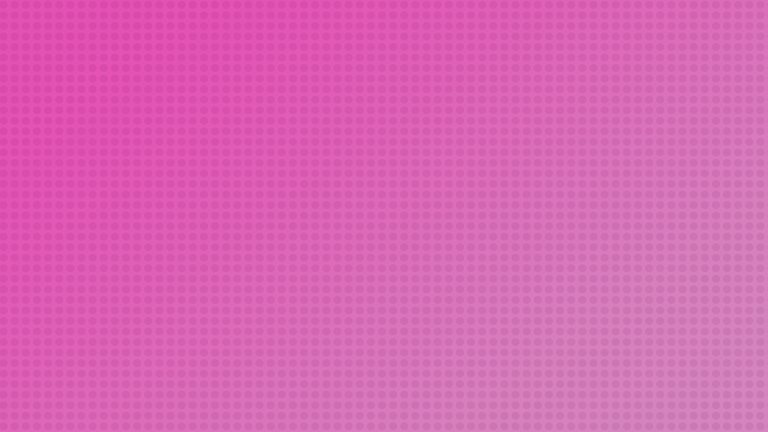
This pattern is drawn by a Shadertoy shader. Its source:

```glsl
// A fine grid of faint, deeper pink dots over a diagonal pink gradient.
// The canvas is cut into cells with fract; each cell holds one soft-edged
// dot that shades the gradient, which eases out towards both corners.

const vec2 DOT_COUNT = vec2(69.0, 41.0);            // repeats across and down
const vec2 GRID_SHIFT = vec2(-0.18, 0.04);          // grid offset, in cells
const float DOT_RADIUS = 0.37;                      // share of a cell
const vec3 DOT_SHADE = vec3(0.042, 0.086, 0.047);   // light lost inside a dot
const float EDGE_SOFTNESS = 0.0008;                 // in canvas heights
const float ACROSS_WEIGHT = 0.56;                   // gradient share running across
const vec2 BLEND_RANGE = vec2(0.06, 0.94);          // start and end of the blend
const vec3 HOT_PINK = vec3(0.891, 0.316, 0.704);
const vec3 DUSTY_PINK = vec3(0.836, 0.516, 0.745);

// Eased diagonal blend from the upper left corner to the lower right
vec3 diagonalGradient(vec2 uv) {
    float t = mix(1.0 - uv.y, uv.x, ACROSS_WEIGHT);
    return mix(HOT_PINK, DUSTY_PINK, smoothstep(BLEND_RANGE.x, BLEND_RANGE.y, t));
}

// Coverage of the repeated dots, from 0 to 1
float dotCoverage(vec2 uv, float aspect, float pixel) {
    vec2 cell = fract(uv * DOT_COUNT - GRID_SHIFT) - 0.5;
    float cellSize = min(aspect / DOT_COUNT.x, 1.0 / DOT_COUNT.y);
    float dist = (length(cell) - DOT_RADIUS) * cellSize;
    float edge = max(EDGE_SOFTNESS, 0.6 * pixel);
    return 1.0 - smoothstep(-edge, edge, dist);
}

void mainImage(out vec4 fragColor, in vec2 fragCoord) {
    vec2 uv = fragCoord / iResolution.xy;
    float aspect = iResolution.x / iResolution.y;

    vec3 color = diagonalGradient(uv);
    color *= 1.0 - DOT_SHADE * dotCoverage(uv, aspect, 1.0 / iResolution.y);

    fragColor = vec4(color, 1.0);
}
```
